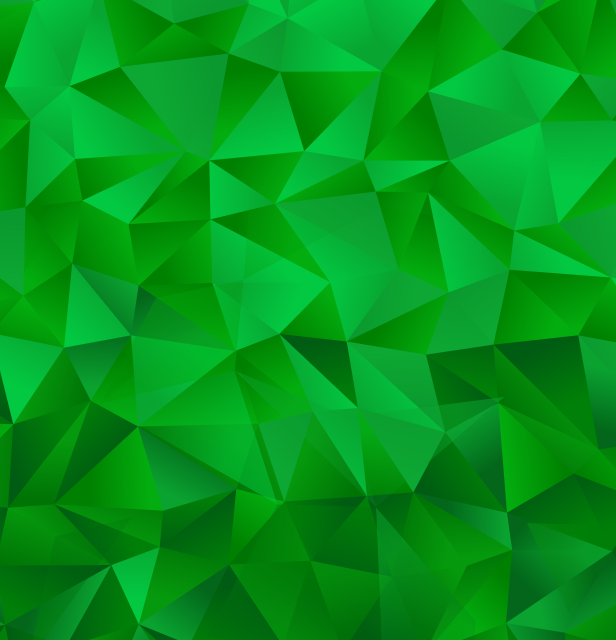
Write a Shadertoy shader that draws this background.

```glsl
const float CELLS = 9.0;           // facet cells per canvas height
const float VEIL_CELLS = 5.5;      // cells of the translucent layer
const float JITTER = 0.74;         // vertex scatter, in cells
const float STAGGER = 0.3;         // sideways shift of odd rows
const float VEIL_SHARE = 0.3;      // share of veil facets that are visible
const float VEIL_ALPHA = 0.5;
const float GRADIENT = 1.15;       // steepness of the shading in a facet

const vec3 LEAF_LOW = vec3(0.00, 0.50, 0.00), LEAF_HIGH = vec3(0.01, 0.68, 0.06);
const vec3 JADE_LOW = vec3(0.04, 0.60, 0.18), JADE_HIGH = vec3(0.05, 0.66, 0.20);
const vec3 MINT_LOW = vec3(0.03, 0.65, 0.19), MINT_HIGH = vec3(0.01, 0.79, 0.26);
const vec3 PINE_LOW = vec3(0.00, 0.36, 0.07), PINE_HIGH = vec3(0.00, 0.50, 0.03);
const vec3 MOSS_LOW = vec3(0.00, 0.45, 0.02), MOSS_HIGH = vec3(0.02, 0.60, 0.05);
const vec3 FERN_LOW = vec3(0.01, 0.40, 0.10), FERN_HIGH = vec3(0.04, 0.64, 0.19);

vec3 hash3(vec2 p) {
    vec3 q = fract(p.xyx * vec3(0.1031, 0.1030, 0.0973));
    q += dot(q, q.yxz + 33.33);
    return fract((q.xxy + q.yzz) * q.zyx);
}

float cross2(vec2 a, vec2 b) { return a.x * b.y - a.y * b.x; }

vec2 latticeVertex(vec2 id, float seed) {
    vec2 offset = JITTER * (hash3(id + seed).xy - 0.5);
    return id + offset + vec2(STAGGER * mod(id.y, 2.0), 0.0);
}

// Signed distance to one edge, positive on its left
float edgeDistance(vec2 p, vec2 a, vec2 b) {
    return cross2(b - a, p - a) / length(b - a);
}

float triangleDistance(vec2 p, vec2 a, vec2 b, vec2 c) {
    return min(edgeDistance(p, a, b), min(edgeDistance(p, b, c), edgeDistance(p, c, a)));
}

// Smaller of the two areas when a quad is split along a-c
float splitQuality(vec2 a, vec2 b, vec2 c, vec2 d) {
    return min(cross2(b - a, c - a), cross2(c - a, d - a));
}

// Gradient colour of a facet; alpha is its veil opacity
vec4 facetColor(vec2 p, vec2 center, float cells, vec2 key) {
    vec3 pick = hash3(key + 71.0);
    vec3 shade = hash3(key + 137.0);
    float angle = 6.2832 * shade.x;
    vec2 direction = vec2(cos(angle), sin(angle));
    float t = 0.5 + 0.35 * (shade.y - 0.5) + GRADIENT * dot(p - center, direction);
    t = clamp(t, 0.0, 1.0);

    // Deep greens gather toward the bottom
    float darkChance = 0.95 * (1.0 - smoothstep(0.12, 0.58, center.y / cells));
    vec3 color;
    if (pick.x < darkChance) {
        color = pick.y < 0.48 ? mix(PINE_LOW, PINE_HIGH, t)
              : pick.y < 0.80 ? mix(MOSS_LOW, MOSS_HIGH, t)
              : mix(FERN_LOW, FERN_HIGH, t);
    } else {
        color = pick.y < 0.54 ? mix(LEAF_LOW, LEAF_HIGH, t)
              : pick.y < 0.74 ? mix(JADE_LOW, JADE_HIGH, t)
              : mix(MINT_LOW, MINT_HIGH, t);
    }
    float alpha = step(pick.z, VEIL_SHARE) * VEIL_ALPHA * mix(0.3, 1.0, t);
    return vec4(color, alpha);
}

// Irregular triangle mesh: jittered quads, each split along its better diagonal
vec4 mosaic(vec2 uv, float cells, float seed) {
    vec2 p = uv * cells;
    float pixel = cells / iResolution.y;
    vec4 sum = vec4(0.0);
    float total = 0.0;
    for (int y = -1; y <= 1; y++)
    for (int x = -1; x <= 1; x++) {
        vec2 id = floor(p) + vec2(x, y);
        vec2 a = latticeVertex(id, seed);
        vec2 b = latticeVertex(id + vec2(1, 0), seed);
        vec2 c = latticeVertex(id + vec2(1, 1), seed);
        vec2 d = latticeVertex(id + vec2(0, 1), seed);
        if (splitQuality(b, c, d, a) > splitQuality(a, b, c, d)) {
            vec2 first = a;
            a = b; b = c; c = d; d = first;
        }
        for (int k = 0; k < 2; k++) {
            vec2 tip = k == 0 ? b : d;
            float dist = k == 0 ? triangleDistance(p, a, b, c) : triangleDistance(p, a, c, d);
            float cover = clamp(0.5 + dist / pixel, 0.0, 1.0);
            if (cover > 0.0) {
                vec2 key = id + seed + 29.0 * float(k);
                sum += cover * facetColor(p, (a + c + tip) / 3.0, cells, key);
                total += cover;
            }
        }
    }
    return sum / max(total, 0.001);
}

void mainImage(out vec4 fragColor, in vec2 fragCoord) {
    vec2 uv = fragCoord / iResolution.y;
    vec3 color = mosaic(uv, CELLS, 17.0).rgb;

    // Translucent facets over the lower part
    vec4 veil = mosaic(uv, VEIL_CELLS, 213.0);
    color = mix(color, veil.rgb, veil.a * (1.0 - smoothstep(0.5, 0.75, uv.y)));
    fragColor = vec4(color, 1.0);
}
```
